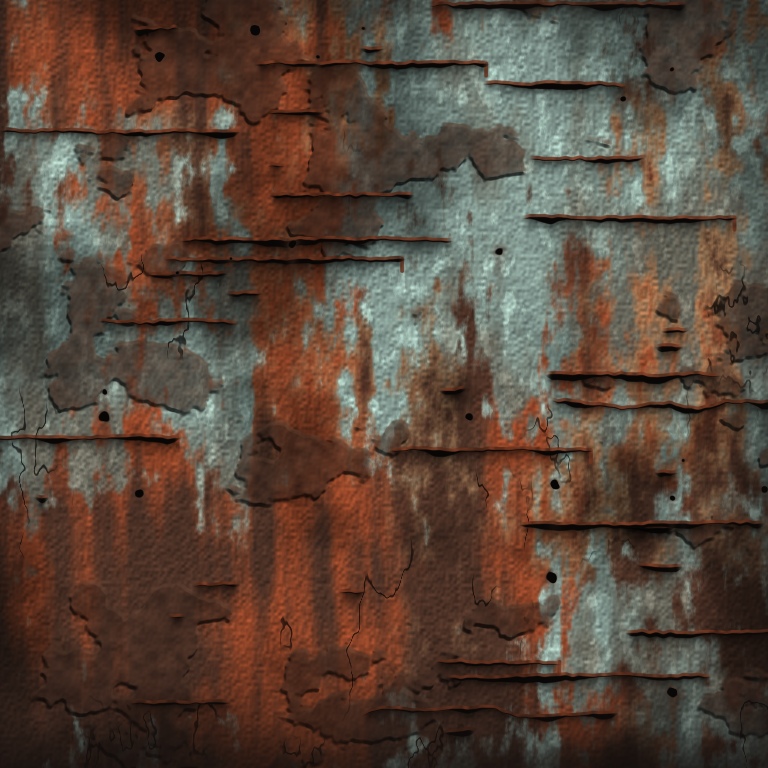
This texture is drawn by a Shadertoy shader. Its source:

```glsl
#define SLITS 38
#define HOLES 20
#define SOOT vec3(0.07, 0.055, 0.05)
#define DARK_RUST vec3(0.27, 0.175, 0.135)
#define RED_RUST vec3(0.53, 0.25, 0.145)
#define OCHRE vec3(0.57, 0.43, 0.30)
#define GREY_PAINT vec3(0.36, 0.355, 0.315)
#define TEAL_PAINT vec3(0.47, 0.55, 0.52)
#define PAINT_LEVEL 0.50
#define GRAIN 0.30

float hash(vec2 p) {
    return fract(sin(dot(p, vec2(127.1, 311.7))) * 43758.5453);
}

float noise(vec2 p) {
    vec2 i = floor(p), f = fract(p);
    f = f * f * (3.0 - 2.0 * f);
    return mix(mix(hash(i), hash(i + vec2(1, 0)), f.x),
               mix(hash(i + vec2(0, 1)), hash(i + vec2(1, 1)), f.x), f.y);
}

float fbm(vec2 p) {
    float sum = 0.0, amp = 0.516;
    for (int i = 0; i < 5; i++) {
        sum += amp * noise(p);
        p = mat2(1.0, 0.08, -0.08, 1.0) * p * 2.03 + 17.3;
        amp *= 0.5;
    }
    return sum;
}

float blob(vec2 p, vec2 centre, vec2 size) {
    vec2 q = (p - centre) / size;
    return exp(-dot(q, q));
}

// Where paint survives: positive in the cool fields, negative in the rusty ones
float paintLayout(vec2 p) {
    return 0.17 * blob(p, vec2(0.12, 0.55), vec2(0.20, 0.28))
         + 0.11 * blob(p, vec2(0.68, 0.62), vec2(0.17, 0.30))
         + 0.06 * blob(p, vec2(0.85, 0.15), vec2(0.20, 0.14))
         - 0.16 * blob(p, vec2(0.40, 0.65), vec2(0.07, 0.45))
         - 0.14 * blob(p, vec2(0.35, 0.20), vec2(0.28, 0.14))
         - 0.09 * blob(p, vec2(0.92, 0.50), vec2(0.12, 0.25))
         - 0.08 * blob(p, vec2(0.15, 0.95), vec2(0.22, 0.08));
}

// Rust, ochre bleed and streaked paint
vec3 surface(vec2 p) {
    float streak = fbm(p * vec2(38.0, 3.5));
    float chips = fbm(p * vec2(65.0, 32.0) + 9.0);
    float paint = 0.5 * fbm(p * vec2(5.0, 3.5) + 3.1) + 0.27 * streak
                + 0.23 * chips + paintLayout(p);
    float tone = 0.6 * fbm(p * vec2(7.0, 4.0) + 31.0) + 0.4 * streak
               + 0.10 * blob(p, vec2(0.40, 0.55), vec2(0.09, 0.50));
    vec3 rust = mix(DARK_RUST, RED_RUST, smoothstep(0.41, 0.62, tone));
    float bleed = smoothstep(0.40, 0.60, fbm(p * vec2(9.0, 6.0) + 52.0))
                * smoothstep(0.25, 0.75, p.x * 0.7 + p.y * 0.4)
                * smoothstep(0.38, 0.48, paint);
    rust = mix(rust, OCHRE, 0.85 * bleed);
    float fade = 0.5 * fbm(p * vec2(24.0, 5.0) + 71.0) + 0.5 * fbm(p * 6.0 + 12.0);
    vec3 coat = mix(GREY_PAINT, TEAL_PAINT, smoothstep(0.38, 0.58, fade));
    coat *= 1.0 + 0.25 * smoothstep(0.58, 0.72, chips);
    return mix(rust, coat, smoothstep(-0.045, 0.045, paint - PAINT_LEVEL));
}

// Corroded scabs with a shadow under the raised edge, and thin cracks
void addFlakes(inout vec3 col, vec2 p) {
    float h = fbm(p * vec2(9.0, 10.0) + 83.0);
    float lower = fbm((p + vec2(0.002, 0.005)) * vec2(9.0, 10.0) + 83.0);
    float scab = smoothstep(0.62, 0.65, h);
    float edge = smoothstep(0.62, 0.65, lower) - scab;
    col = mix(col, DARK_RUST * (0.6 + 0.6 * noise(p * 90.0)), 0.6 * scab);
    col *= 1.0 - 0.7 * max(edge, 0.0);
    col += 0.10 * max(-edge, 0.0) * OCHRE;
    float line = abs(fbm(p * vec2(14.0, 7.0) + 44.0) - 0.5);
    float zone = smoothstep(0.54, 0.64, fbm(p * 5.0 + 64.0));
    col *= 1.0 - 0.65 * zone * (1.0 - smoothstep(0.002, 0.012, line));
}

// Horizontal split: lit rusty lip, black gap, soft shadow, sometimes a bent end
void addSlit(inout vec3 col, vec2 p, float id, float px) {
    float pick = hash(vec2(id, 2.0));
    float reach = mix(0.012, 0.19, pick * pick);
    vec2 q = p - vec2(hash(vec2(id, 1.0)), (id + hash(vec2(id, 3.0))) / float(SLITS));
    float rough = step(0.75, hash(vec2(id, 4.0)));
    float y = q.y + (noise(vec2(p.x * 22.0, id * 7.0)) - 0.5) * mix(0.003, 0.014, rough)
            + (noise(vec2(p.x * 110.0, id * 5.0)) - 0.5) * 0.0025;
    float span = 1.0 - smoothstep(reach - 0.012, reach, abs(q.x));
    float gap = 0.001 + 0.008 * span * pow(noise(vec2(p.x * 28.0, id * 3.0)), 2.0);
    float shade = span * smoothstep(0.003, -0.003, y) * exp(min(y + gap, 0.0) / 0.010);
    float lip = span * (1.0 - smoothstep(0.0015, 0.0015 + 2.0 * px, abs(y - 0.0015)));
    float slot = span * smoothstep(-gap - px, -gap + px, y) * smoothstep(px, -px, y);
    vec2 bend = vec2(q.x - reach * 0.96, max(abs(q.y + 0.007) - 0.008, 0.0));
    float hook = step(0.6, hash(vec2(id, 5.0))) * step(0.05, reach)
               * (1.0 - smoothstep(0.0015, 0.0015 + 2.0 * px, length(bend)));
    col *= 1.0 - 0.6 * shade;
    col = mix(col, RED_RUST * (0.5 + 0.5 * noise(p * 150.0)), 0.85 * max(lip, hook));
    col = mix(col, SOOT * 0.5, slot);
}

// Punched hole with a rusty rim and a run of stain below
void addHole(inout vec3 col, vec2 p, float id, float px) {
    vec2 q = p - vec2(hash(vec2(id, 11.0)), hash(vec2(id, 12.0)));
    float radius = mix(0.0025, 0.0075, pow(hash(vec2(id, 13.0)), 2.0));
    float d = length(q) - radius + 0.004 * (noise(p * 140.0) - 0.5);
    float run = exp(-pow(q.x / (radius * 1.3), 2.0)) * smoothstep(0.0, -0.01, q.y)
              * exp(min(q.y, 0.0) / 0.04);
    col = mix(col, DARK_RUST, 0.55 * max(run, exp(-max(d, 0.0) / 0.004)));
    col = mix(col, SOOT * 0.4, smoothstep(px, -px, d));
}

void mainImage(out vec4 fragColor, in vec2 fragCoord) {
    vec2 p = fragCoord / iResolution.y;
    float px = 0.8 / iResolution.y;
    vec3 col = surface(p);

    // Grime and gritty relief
    col *= mix(0.62, 1.10, smoothstep(0.32, 0.56, fbm(p * vec2(6.0, 5.0) + 120.0)));
    float grit = noise(p * 240.0) - noise(p * 240.0 + vec2(-0.5, 0.8));
    col *= 1.0 + GRAIN * (grit + 0.9 * (fbm(p * vec2(130.0, 90.0)) - 0.5));

    addFlakes(col, p);
    for (int i = 0; i < SLITS; i++) addSlit(col, p, float(i), px);
    for (int i = 0; i < HOLES; i++) addHole(col, p, float(i), px);

    // Soot along the foot and darkened borders
    float foot = smoothstep(-0.03, 0.20, p.y + 0.16 * (fbm(p * 7.0 + 5.0) - 0.5));
    vec2 border = smoothstep(vec2(-0.03), vec2(0.07), min(p, 1.0 - p));
    col = mix(SOOT, col, mix(0.25, 1.0, foot) * mix(0.55, 1.0, border.x * border.y));
    fragColor = vec4(clamp(col, 0.0, 1.0), 1.0);
}
```
